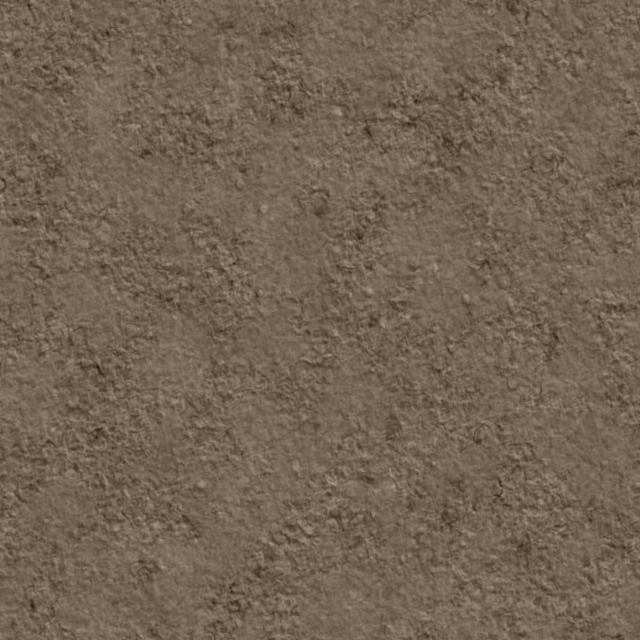
A three.js fragment shader for this texture:

```glsl
// Dry brown soil: a noise height field lit from above gives the crumbs, strong
// in rough patches and fainter in smooth ones. Grain, crevices, pale fibres and
// scattered pebbles are added to a single tone that shifts the earth colour.
varying vec2 vUv;

const vec3 EARTH = vec3(0.455, 0.394, 0.322);
const vec3 PEBBLE_TINT = vec3(0.022, 0.015, 0.012);
const vec3 DAMP_TINT = vec3(-0.008, -0.002, -0.004);
const vec2 LIGHT = vec2(0.5, 0.866);

vec2 hash2(vec2 p) {
  vec3 q = fract(p.xyx * vec3(0.1031, 0.1030, 0.0973));
  q += dot(q, q.yzx + 33.33);
  return fract((q.xx + q.yz) * q.zy);
}

float cornerSlope(vec2 cell, vec2 offset) {
  return dot(hash2(cell) * 2.0 - 1.0, offset);
}

// Gradient noise, roughly -0.6 to 0.6
float noise(vec2 p) {
  vec2 i = floor(p);
  vec2 f = p - i;
  vec2 u = f * f * f * (f * (f * 6.0 - 15.0) + 10.0);
  vec2 e = vec2(1.0, 0.0);
  float low = mix(cornerSlope(i, f), cornerSlope(i + e, f - e), u.x);
  float high = mix(cornerSlope(i + e.yx, f - e.yx), cornerSlope(i + 1.0, f - 1.0), u.x);
  return mix(low, high, u.y);
}

float fbm(vec2 p, float gain) {
  float sum = 0.0;
  float amplitude = 1.0;
  for (int octave = 0; octave < 3; octave++) {
    sum += amplitude * noise(p);
    p = mat2(1.6, 1.2, -1.2, 1.6) * p + 17.3;
    amplitude *= gain;
  }
  return sum;
}

// Light minus shade across a small step of the height field
float relief(vec2 p, float scale, float stepSize) {
  vec2 d = LIGHT * stepSize;
  return fbm((p - d) * scale, 0.7) - fbm((p + d) * scale, 0.7);
}

// Short broken dark lines along the zero contour of a noise
float crevices(vec2 p, float scale) {
  float crack = 1.0 - smoothstep(0.015, 0.11, abs(noise(p * scale)));
  float gaps = smoothstep(0.04, 0.26, noise(p * scale * 0.8 + 41.0));
  return crack * gaps;
}

// Thin, nearly level pale strands gathered in a few places
float fibres(vec2 p) {
  float strand = noise(vec2(p.x * 14.0, p.y * 105.0 + p.x * 9.0));
  float place = smoothstep(0.18, 0.36, noise(p * vec2(7.0, 11.0) + 63.0));
  return strand * place;
}

// Lit domes with a shadow; x is the tone change, y the coverage
vec2 pebbles(vec2 p, float scale, float share) {
  vec2 q = p * scale;
  vec2 home = floor(q);
  vec2 result = vec2(0.0);
  for (int y = -1; y <= 1; y++) {
    for (int x = -1; x <= 1; x++) {
      vec2 cell = home + vec2(float(x), float(y));
      vec2 traits = hash2(cell + 71.0);
      vec2 shape = hash2(cell + 133.0);
      float present = step(traits.x, share);
      float radius = mix(0.08, 0.21, traits.y * traits.y);
      float angle = shape.x * 6.283;
      vec2 axis = vec2(cos(angle), sin(angle));
      mat2 turn = mat2(axis.x, -axis.y, axis.y, axis.x);
      vec2 stretch = vec2(mix(0.7, 1.0, shape.y), 1.15);
      vec2 d = (q - cell - 0.2 - 0.6 * hash2(cell + 9.0)) / radius;
      float body = 1.0 - smoothstep(0.5, 1.25, length(turn * d * stretch));
      float shadow = 1.0 - smoothstep(0.6, 1.5, length(turn * (d + LIGHT * 0.6) * stretch));
      float lit = body * (0.06 + 0.05 * dot(d, LIGHT));
      float shade = shadow * (1.0 - body) * 0.085;
      result += present * vec2(lit - shade, body);
    }
  }
  return result;
}

void main() {
  // Warp the ground, coarsely and finely, so that outlines turn ragged
  vec2 bend = vec2(noise(vUv * 38.0), noise(vUv * 38.0 + 27.0));
  vec2 ruffle = vec2(noise(vUv * 95.0 + 7.0), noise(vUv * 95.0 + 54.0));
  vec2 ground = vUv + 0.006 * bend + 0.0025 * ruffle;

  // Patches of rough and smooth soil
  float patches = fbm(vUv * 8.0 + 5.0, 0.75);
  float rough = smoothstep(-0.32, 0.30, patches);

  // Relief, broad tone and fine grain
  float tone = relief(ground, 52.0, 0.0021) * mix(0.10, 0.20, rough);
  tone += 0.050 * fbm(vUv * 9.0 + 88.0, 0.8) - 0.012 * (rough - 0.5);
  float grain = 0.115 * noise(ground * 88.0 + 31.0) + 0.085 * noise(vUv * 165.0);
  tone += grain * mix(0.7, 1.15, rough);

  // Details lying on the soil
  tone -= 0.095 * crevices(ground, 36.0) * mix(0.3, 1.0, rough);
  tone += 0.10 * fibres(ground);
  vec2 stones = pebbles(ground, 23.0, 0.13);
  tone += stones.x + 0.003;

  vec3 color = EARTH + tone * vec3(1.0, 0.99, 0.96);
  color += PEBBLE_TINT * min(stones.y, 1.0) + DAMP_TINT * (rough - 0.5);
  gl_FragColor = vec4(color, 1.0);
}
```
